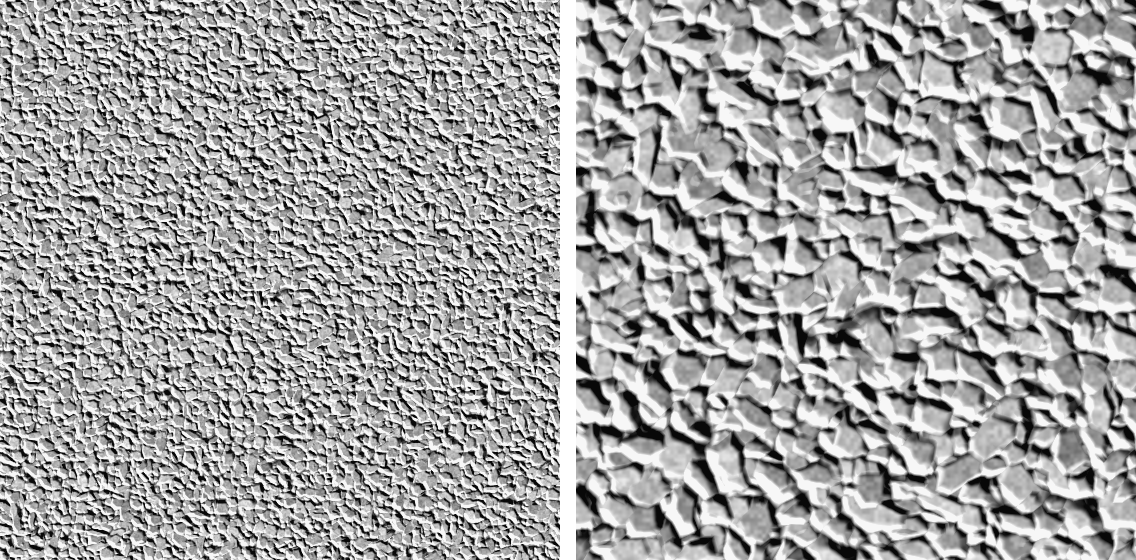
Left: the whole. Right: its middle third, enlarged.
Write a Shadertoy shader that draws this texture map.

```glsl
// Fine crushed gravel in grey: two layers of irregular angular chips form a height field.
// The field is lit from the lower left by a directional difference, which gives
// bright bevels and dark far sides; fine grain roughens the flat tops.

const float TAU = 6.2832;
const float BIG_CELLS = 46.0;     // large chips across the canvas
const float SMALL_CELLS = 72.0;   // small chips filling the gaps
const float BEVEL_SLOPE = 1.5;
const float CHIP_LEAN = -0.6;     // favoured direction of long chips
const float RELIEF_STEP = 0.0032; // width of the lighting difference
const vec2 TO_LIGHT = vec2(-0.62, -0.78);

vec4 hash4(vec3 p) {
    vec4 q = fract(p.xyzx * vec4(0.1031, 0.1030, 0.0973, 0.1099));
    q += dot(q, q.wzxy + 33.33);
    return fract((q.xxyz + q.yzzw) * q.zywx);
}

vec2 direction(float angle) {
    return vec2(cos(angle), sin(angle));
}

float smoothMin(float a, float b, float k) {
    float h = max(k - abs(a - b), 0.0) / k;
    return min(a, b) - 0.25 * h * h * k;
}

// Gauge of an uneven convex polygon, rounded a little at its corners.
float polygonGauge(vec2 q, vec3 id) {
    const int SIDES = 6;
    float d = 0.8 * length(q);
    for (int i = 0; i < SIDES; i++) {
        vec4 r = hash4(id + vec3(0.0, 0.0, 7.0 + float(i)));
        float angle = TAU * (float(i) + 0.6 * r.x) / float(SIDES);
        d = max(d, dot(q, direction(angle)) * mix(0.8, 1.25, r.y));
    }
    return d;
}

// Height of one chip: a bevelled block with a slightly tilted top.
// The bevel runs on below zero, so neighbours meet in sharp valleys.
float chipHeight(vec2 p, vec2 cell, float seed) {
    vec3 id = vec3(cell, seed);
    vec4 place = hash4(id);
    vec4 form = hash4(id + vec3(0.0, 0.0, 3.0));
    vec2 q = p - cell - mix(vec2(0.12), vec2(0.88), place.xy);
    if (dot(q, q) > 1.5) return -1.0;

    float turn = place.z - 0.5;
    vec2 axis = direction(CHIP_LEAN + 0.5 * TAU * turn * mix(0.6, 1.0, abs(2.0 * turn)));
    q = vec2(dot(q, axis), dot(q, vec2(-axis.y, axis.x)));
    float stretch = mix(1.0, 1.6, place.w * place.w);
    float radius = mix(0.34, 0.62, form.x);
    float bevel = (radius - polygonGauge(q * vec2(1.0 / stretch, stretch), id)) * BEVEL_SLOPE;
    float top = mix(0.15, 0.42, form.y) + dot(q, form.zw - 0.5) * 0.5;
    return smoothMin(bevel, top, 0.1);
}

// Highest chip above a point in one jittered grid.
float chipLayer(vec2 p, float seed) {
    vec2 base = floor(p);
    float height = -1.0;
    for (int y = -1; y <= 1; y++)
        for (int x = -1; x <= 1; x++)
            height = max(height, chipHeight(p, base + vec2(x, y), seed));
    return height;
}

float gravelHeight(vec2 uv) {
    float big = chipLayer(uv * BIG_CELLS, 11.0);
    float small = chipLayer(uv * SMALL_CELLS + 5.3, 47.0);
    return max(big, small * BIG_CELLS / SMALL_CELLS - 0.02);
}

float valueNoise(vec2 p, float seed) {
    vec2 i = floor(p), f = fract(p);
    f = f * f * (3.0 - 2.0 * f);
    float a = hash4(vec3(i, seed)).x;
    float b = hash4(vec3(i + vec2(1, 0), seed)).x;
    float c = hash4(vec3(i + vec2(0, 1), seed)).x;
    float d = hash4(vec3(i + vec2(1, 1), seed)).x;
    return mix(mix(a, b, f.x), mix(c, d, f.x), f.y);
}

// Grey tone from the slope towards the light and the depth in the gaps.
float gravelTone(float slope, float height, float grain) {
    float lit = 0.69 + (slope > 0.0 ? 0.5 : 0.58) * slope + grain;
    float openness = mix(0.5, 1.0, smoothstep(-0.2, 0.04, height));
    return clamp(lit * openness, 0.03, 0.97);
}

void mainImage(out vec4 fragColor, in vec2 fragCoord) {
    vec2 uv = fragCoord / iResolution.y;

    // Relief lighting
    vec2 offset = 0.5 * RELIEF_STEP * TO_LIGHT;
    float nearLight = gravelHeight(uv + offset);
    float farLight = gravelHeight(uv - offset);
    float slope = (farLight - nearLight) / (RELIEF_STEP * BIG_CELLS);

    // Mineral grain
    float grain = 0.13 * (valueNoise(uv * 210.0, 2.0) - 0.5)
                + 0.15 * (valueNoise(uv * 420.0, 5.0) - 0.5);

    float tone = gravelTone(slope, 0.5 * (nearLight + farLight), grain);
    fragColor = vec4(vec3(tone), 1.0);
}
```
